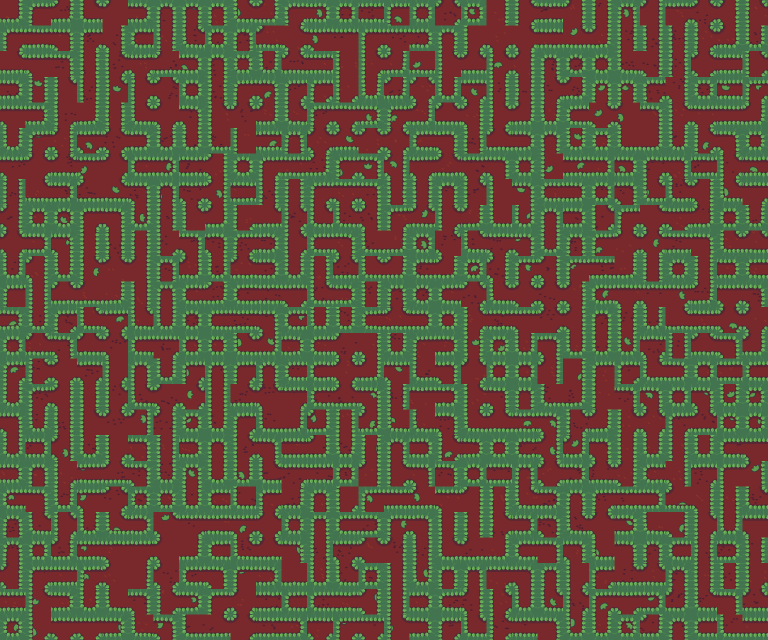
This pattern is drawn by a Shadertoy shader. Its source:

```glsl
const vec3 DIRT = vec3(.475, .158, .168);
const vec3 SHADE = vec3(.35, .15, .20);
const vec3 GRASS = vec3(.26, .46, .31);
const vec3 LEAF = vec3(.37, .62, .31);
const vec3 OUTLINE = vec3(.20, .24, .25);

float hash(vec2 p, float seed) {
    vec3 q = fract(vec3(p + 7.0, seed + 3.0) * vec3(.1031, .1130, .0973));
    q += dot(q, q.yzx + 33.33);
    return fract((q.x + q.y) * q.z);
}

// Neighbours usually agree on a shared side; the odd tile does not.
bool hasWall(vec2 edge, float axis, vec2 cell, float side) {
    bool shared = hash(edge, axis) < .47;
    bool flipped = hash(cell, side + 20.0) < .13;
    return shared != flipped;
}

// x: depth into the grass, y: leaf count along the rim, z: 1 under a top rim.
vec3 grassRim(vec2 cell, vec2 p) {
    bool left = hasWall(cell, 1.0, cell, 0.0);
    bool right = hasWall(cell + vec2(1, 0), 1.0, cell, 1.0);
    bool below = hasWall(cell, 2.0, cell, 2.0);
    bool above = hasWall(cell + vec2(0, 1), 2.0, cell, 3.0);

    // Rounded clearing, open on the sides that have no wall
    vec2 lo = vec2(left ? 5.0 : -12.0, below ? 5.0 : -12.0) / 12.0;
    vec2 hi = vec2(right ? 7.0 : 24.0, above ? 7.0 : 24.0) / 12.0;
    vec2 inner = clamp(p, lo, hi);
    vec2 n = p - inner;
    float along = n.x != 0.0 ? inner.y : inner.x;
    float leaves = (along - 5.0 / 12.0) * 6.0;
    if (n.x != 0.0 && n.y != 0.0) leaves = atan(abs(n.y), abs(n.x)) * 1.2732;
    vec3 rim = vec3(length(n) - .25, leaves, step(.001, n.y));

    // Round grass caps in corners between two open sides
    for (int i = 0; i < 4; i++) {
        vec2 corner = vec2(i & 1, i >> 1);
        bool openX = corner.x > .5 ? !right : !left;
        bool openY = corner.y > .5 ? !above : !below;
        vec2 v = abs(p - corner);
        float depth = 1.0 / 6.0 - length(v);
        if (openX && openY && hash(cell + corner, 5.0) < .75 && depth > rim.x)
            rim = vec3(depth, atan(v.y, v.x + 1e-4) * 1.2732, corner.y);
    }
    return rim;
}

// Signed distance to a pointed leaf growing from the origin along dir
float leafDistance(vec2 p, vec2 dir, float size) {
    float y = dot(p, dir) / size;
    float x = abs(dot(p, vec2(-dir.y, dir.x)));
    return x - size * (.26 - 1.1 * (y - .5) * (y - .5));
}

vec3 dirtColor(vec2 cell, vec2 p, float blur) {
    vec3 col = DIRT;
    vec2 spot = .3 + .4 * vec2(hash(cell, 41.0), hash(cell, 42.0));
    float kind = hash(cell, 40.0);

    // Clusters of dark pits and small orange scratches
    for (int i = 0; i < 6; i++) {
        float k = float(i);
        vec2 offset = vec2(hash(cell, 50.0 + k), hash(cell, 60.0 + k)) - .5;
        vec2 v = p - spot - offset * vec2(.7, .5);
        float pit = length(v * vec2(.8, 1.2)) - .035;
        float scratch = length(v * vec2(.6, 1.0) + vec2(0, v.x * .6)) - .025;
        if (kind < .3) col = mix(col, vec3(.29, .12, .21), smoothstep(blur, -blur, pit));
        else if (kind < .55 && i < 3)
            col = mix(col, vec3(.60, .23, .16), .7 * smoothstep(blur, -blur, scratch));
    }

    // Lone tuft of three leaves
    if (kind > .82) {
        float d = 1.0;
        float turn = 6.2832 * hash(cell, 43.0);
        for (int i = -1; i <= 1; i++) {
            float a = turn + float(i) * .75;
            d = min(d, leafDistance(p - spot, vec2(cos(a), sin(a)), .22));
        }
        col = mix(col, OUTLINE, smoothstep(blur, -blur, d - .035));
        col = mix(col, LEAF, smoothstep(blur, -blur, d));
    }
    return col;
}

vec3 tileColor(vec2 uv, float blur) {
    vec2 cell = floor(uv), p = fract(uv);
    vec3 rim = grassRim(cell, p);
    float depth = rim.x;
    float x = fract(rim.y) - .5;
    float jitter = hash(cell + floor(rim.y), 70.0) * .025;

    // Leaf blades along the rim, narrow at the tip and at the root
    float y = clamp((depth + .09 + jitter) / .165, 0.0, 1.0);
    float blade = (abs(x) - .42 * sin(3.1416 * pow(y, .75))) / 6.0;
    float tip = depth + .09 + jitter;

    vec3 col = dirtColor(cell, p, blur);
    float shadow = depth + .125 + .05 * rim.z;
    col = mix(col, SHADE, smoothstep(-blur, blur, shadow));
    float outline = max(blade - .022, -tip - .015);
    col = mix(col, OUTLINE, smoothstep(blur, -blur, outline));
    col = mix(col, OUTLINE, smoothstep(-blur, blur, depth + .035));
    col = mix(col, GRASS, smoothstep(-blur, blur, depth - .005));
    vec3 lit = LEAF * (1.0 + .16 * smoothstep(.15, -.15, x));
    return mix(col, lit, smoothstep(blur, -blur, max(blade, -tip)));
}

void mainImage(out vec4 fragColor, in vec2 fragCoord) {
    // Thirty tiles across, four samples per pixel
    float scale = 30.0 / iResolution.x;
    vec3 sum = vec3(0);
    for (int i = 0; i < 4; i++) {
        vec2 offset = vec2(i & 1, i >> 1) * .5 - .25;
        sum += tileColor((fragCoord + offset) * scale, .3 * scale);
    }
    fragColor = vec4(sum / 4.0, 1);
}
```
